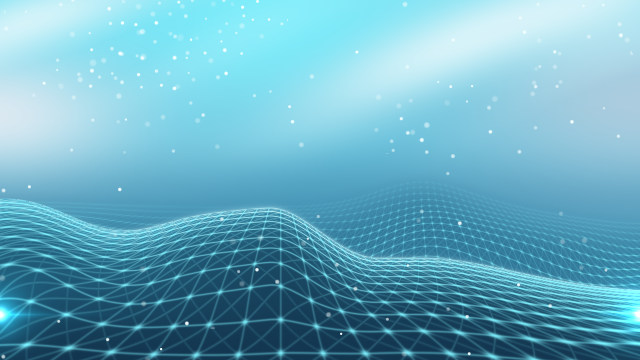
This background is drawn by a WebGL 2 fragment shader. Its source:

```glsl
#version 300 es
precision highp float;
// A glowing wire landscape under a hazy cyan sky with drifting sparks.
// Two curved sheets, far and near, are each bounded by a crest profile; rows
// and columns come from the depth below that crest, spreading with perspective.
uniform vec2 u_resolution;
out vec4 outColor;

#define ASPECT 1.7778
#define SPARK_CELL 0.046
#define SPARK_LAYERS 3
#define FAR_GLOW 0.42
#define NEAR_GLOW 0.62
#define NODE_GLOW 0.90
#define LINE_WIDTH 0.0018
#define HAZE 0.35

const vec3 DEEP = vec3(0.07, 0.20, 0.30);
const vec3 TEAL = vec3(0.18, 0.45, 0.58);
const vec3 WIRE = vec3(0.42, 0.84, 0.90);
const vec3 PALE = vec3(0.80, 0.98, 1.00);

vec3 hash3(vec2 q) {
  vec3 a = fract(q.xyx * vec3(0.1031, 0.1030, 0.0973));
  a += dot(a, a.yxz + 33.33);
  return fract((a.xxy + a.yzz) * a.zyx);
}

float corner(vec2 cell, vec2 f, vec2 o) {
  return dot(hash3(cell + o).xy * 2.0 - 1.0, f - o);
}

float gradientNoise(vec2 q) {
  vec2 i = floor(q), f = fract(q), s = f * f * (3.0 - 2.0 * f);
  return mix(mix(corner(i, f, vec2(0, 0)), corner(i, f, vec2(1, 0)), s.x),
             mix(corner(i, f, vec2(0, 1)), corner(i, f, vec2(1, 1)), s.x), s.y);
}

// Soft ellipse: reach.x along the direction dir, reach.y across it
float glow(vec2 p, vec2 center, vec2 dir, vec2 reach) {
  vec2 d = p - center, n = normalize(dir);
  vec2 q = vec2(dot(d, n), dot(d, vec2(-n.y, n.x))) / reach;
  return exp(-dot(q, q));
}

float bump(float x, float center, float width) {
  float d = (x - center) / width;
  return exp(-d * d);
}

vec3 sky(vec2 p) {
  vec3 c = mix(vec3(0.29, 0.60, 0.73), vec3(0.41, 0.77, 0.87), smoothstep(0.42, 0.66, p.y));
  c = mix(c, vec3(0.46, 0.88, 0.95), smoothstep(0.62, 0.95, p.y));
  vec2 level = vec2(1, 0), ray = vec2(0.9, 0.42);
  // Cool grey sides, then bright center and slanted light bands
  c = mix(c, vec3(0.70, 0.80, 0.87), 0.90 * glow(p, vec2(1.80, 0.72), level, vec2(0.50, 0.24)));
  c = mix(c, vec3(0.88, 0.92, 0.95), 0.95 * glow(p, vec2(-0.02, 0.68), level, vec2(0.40, 0.18)));
  c = mix(c, vec3(0.50, 0.94, 0.99), 0.80 * glow(p, vec2(0.76, 0.97), ray, vec2(0.36, 0.24)));
  float streak = gradientNoise(vec2(dot(p, ray) * 1.6, dot(p, vec2(-0.42, 0.9)) * 7.0));
  float light = 0.92 * glow(p, vec2(1.26, 0.88), ray, vec2(0.46, 0.10))
              + 0.85 * glow(p, vec2(0.08, 0.94), vec2(0.9, 0.3), vec2(0.38, 0.085))
              + 0.55 * glow(p, vec2(1.72, 0.97), ray, vec2(0.30, 0.12));
  light += HAZE * streak * smoothstep(0.5, 0.8, p.y);
  return mix(c, vec3(0.87, 0.96, 0.98), clamp(light, 0.0, 0.92));
}

// x: rows, columns and both diagonals; y: glowing crossings
vec2 mesh(vec2 g, float width, float radius) {
  vec4 k = vec4(g, g.x + g.y, g.x - g.y);
  vec4 dx = dFdx(k), dy = dFdy(k);
  vec4 slope = sqrt(dx * dx + dy * dy) * u_resolution.y + 1e-4;
  vec4 d = abs(fract(k + 0.5) - 0.5) / slope;
  vec4 wire = exp(-d * d / (width * width));
  float lines = max(max(wire.y, 0.60 * wire.x), max(0.42 * wire.z, 0.25 * wire.w));
  return vec2(lines, exp(-dot(d.xy, d.xy) / (radius * radius)));
}

float farCrest(float x) {
  return 0.435 + 0.015 * bump(x, 0.0, 0.18) + 0.07 * bump(x, 0.66, 0.10)
       - 0.045 * smoothstep(0.75, 1.0, x);
}

float nearCrest(float x) {
  return mix(0.415, 0.283, smoothstep(0.42, 0.59, x)) + 0.035 * bump(x, 0.02, 0.10)
       + 0.008 * bump(x, 0.43, 0.06)
       - 0.058 * bump(x, 0.19, 0.10) - 0.14 * smoothstep(0.66, 1.05, x);
}

float sparks(vec2 p) {
  float density = 0.05 + 0.95 * glow(p, vec2(0.45, 0.90), vec2(1, 0.3), vec2(0.30, 0.20))
    + 0.30 * glow(p, vec2(1.10, 0.70), vec2(1, 0), vec2(0.22, 0.12))
    + 0.28 * glow(p, vec2(1.56, 0.82), vec2(1, 0), vec2(0.25, 0.20))
    + 0.20 * glow(p, vec2(0.50, 0.18), vec2(1, 0), vec2(0.45, 0.15));
  float sum = 0.0;
  for (int i = 0; i < SPARK_LAYERS; i++) {
    float layer = float(i), size = SPARK_CELL * (1.0 + 0.4 * layer);
    vec2 q = p / size + 17.3 * layer, id = floor(q);
    vec3 r = hash3(id + 41.0 * layer), s = hash3(id + 91.0);
    float radius = mix(0.0035, 0.0065, s.x) * (1.0 + 0.35 * layer);
    float d = length(fract(q) - mix(vec2(0.2), vec2(0.8), r.xy)) * size;
    float disc = 1.0 - smoothstep(radius * 0.4, radius * 1.25, d);
    sum += disc * step(r.z, density * 0.8) * mix(0.5, 1.1, s.y) / (1.0 + 0.8 * layer);
  }
  return min(sum, 1.0);
}

void main() {
  vec2 uv = gl_FragCoord.xy / u_resolution;
  vec2 p = vec2(uv.x * ASPECT, uv.y);
  vec3 color = sky(p);

  // Far sheet, dissolving into the haze at its crest
  float h = farCrest(uv.x) - p.y;
  float depth = max(h + 0.018 * sin(9.0 * p.x + 14.0 * h) * smoothstep(0.0, 0.1, h), 0.0);
  vec2 grid = vec2((p.x - 1.15) / (0.017 + 0.07 * depth), 10.0 * log(1.0 + 10.0 * depth));
  vec2 net = mesh(grid, LINE_WIDTH, 0.0036);
  float sides = 1.0 - 0.5 * bump(uv.x, 0.36, 0.14);
  color = mix(color, TEAL, 0.9 * smoothstep(-0.03, 0.14, h));
  float fade = smoothstep(0.0, 0.14, h) * 0.8 + 0.2 * smoothstep(0.0, 0.01, h);
  color = mix(color, WIRE, clamp(FAR_GLOW * net.x + 0.6 * net.y, 0.0, 1.0) * fade * sides);

  // Near sheet, whose folds flatten toward the viewer
  float fold = mix(0.1, 1.0, smoothstep(0.0, 0.3, p.y));
  h = mix(0.32, nearCrest(uv.x), fold) - p.y;
  depth = max(h + 0.010 * sin(6.0 * p.x + 1.0) * smoothstep(0.03, 0.2, h), 0.0);
  grid = vec2((p.x - 0.78) / (0.032 + 0.28 * depth), 4.8 * log(1.0 + 23.0 * depth));
  float closeness = smoothstep(0.0, 0.35, depth);
  net = mesh(grid, LINE_WIDTH * (1.0 + closeness), mix(0.003, 0.0095, closeness));
  float rim = exp(-max(h, 0.0) * 18.0);
  vec3 ground = mix(DEEP, vec3(0.20, 0.54, 0.66), exp(-depth * 11.0));
  ground += vec3(0.03, 0.10, 0.11) * bump(uv.x, 0.0, 0.35) * smoothstep(0.0, 0.25, p.y);
  vec3 wireColor = mix(WIRE, PALE, rim);
  ground = mix(ground, wireColor, net.x * mix(NEAR_GLOW * mix(1.0, 0.75, closeness), 0.95, rim));
  ground = mix(ground, vec3(0.50, 0.95, 1.0), NODE_GLOW * net.y);
  float edge = 1.0 / u_resolution.y;
  color = mix(color, ground, smoothstep(-edge, edge, h));
  color = mix(color, PALE, 0.40 * exp(-abs(h) / 0.005) * smoothstep(0.05, 0.25, uv.x));

  // Flares at both side edges, then floating sparks
  vec2 f = vec2(min(p.x, ASPECT - p.x), p.y - 0.126);
  float flare = 0.9 * exp(-length(f) / 0.04) + 0.6 * exp(-f.x / 0.09 - abs(f.y) / 0.008);
  color += vec3(0.15, 0.85, 0.95) * flare + vec3(0.8) * exp(-dot(f, f) / 0.00025);
  color = mix(color, vec3(0.96, 1.0, 1.0), 0.95 * sparks(p));
  outColor = vec4(clamp(color, 0.0, 1.0), 1.0);
}
```
